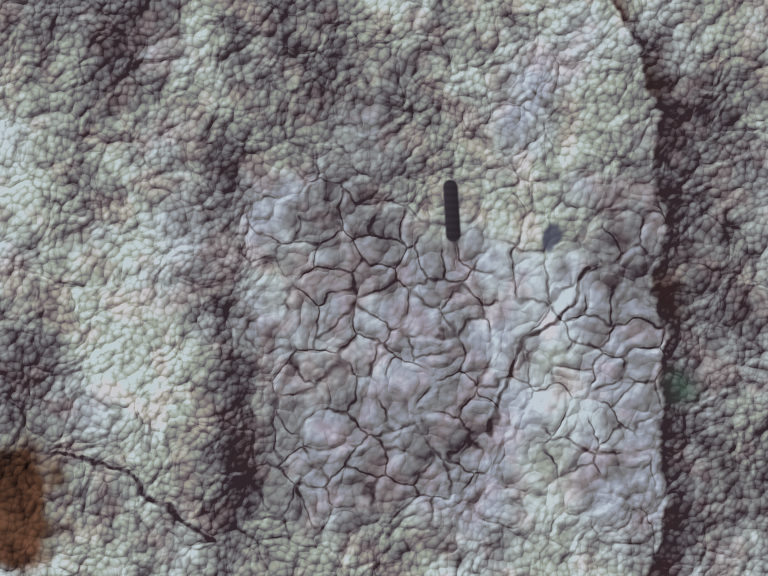
Reproduce this texture procedurally as a Shadertoy shader.

```glsl
const vec3 DEEP  = vec3(0.19, 0.15, 0.17);
const vec3 DUSK  = vec3(0.35, 0.33, 0.35);
const vec3 STONE = vec3(0.47, 0.47, 0.48);
const vec3 LILAC = vec3(0.58, 0.60, 0.66);
const vec3 SAGE  = vec3(0.60, 0.63, 0.58);
const vec3 PALE  = vec3(0.72, 0.77, 0.80);
const vec3 RUST  = vec3(0.30, 0.17, 0.11);
const float PLATE_SCALE = 17.0;
const float KNOB_SCALE  = 36.0;
const float GRAIN_SCALE = 80.0;
const float BASE_TONE   = 0.545;
const float SLOPE_GAIN  = 0.125;
const vec2 LIGHT = vec2(-0.64, 0.77);
const mat2 TURN = mat2(0.8, 0.6, -0.6, 0.8);

// Long cracks as two chains of three points
const vec2 CRACKS[6] = vec2[6](
    vec2(1.02, 0.515), vec2(0.89, 0.385), vec2(0.84, 0.24),
    vec2(0.10, 0.21), vec2(0.24, 0.165), vec2(0.36, 0.055));

vec2 hash2(vec2 p) {
    vec3 q = fract(p.xyx * vec3(0.1031, 0.1030, 0.0973));
    q += dot(q, q.yzx + 33.33);
    return fract((q.xx + q.yz) * q.zy);
}

float noise(vec2 p) {
    vec2 i = floor(p), f = fract(p);
    f = f * f * (3.0 - 2.0 * f);
    return mix(mix(hash2(i).x, hash2(i + vec2(1, 0)).x, f.x),
               mix(hash2(i + vec2(0, 1)).x, hash2(i + vec2(1, 1)).x, f.x), f.y);
}

float fbm(vec2 p) {
    float sum = 0.0, amp = 0.5;
    p = TURN * p;
    for (int i = 0; i < 4; i++) {
        sum += amp * noise(p);
        p = mat2(1.6, 1.2, -1.2, 1.6) * p + 7.3;
        amp *= 0.5;
    }
    return sum / 0.9375;
}

// Distances to the nearest and second nearest cell points
vec2 cells(vec2 p) {
    p = TURN * p + 40.0;
    vec2 base = floor(p), near = vec2(9.0);
    for (int y = -1; y <= 1; y++)
    for (int x = -1; x <= 1; x++) {
        vec2 c = base + vec2(x, y);
        float d = length(c + hash2(c) - p);
        near = d < near.x ? vec2(d, near.x) : vec2(near.x, min(near.y, d));
    }
    return near;
}

vec2 warp(vec2 p) {
    return p + 0.055 * (vec2(fbm(p * 15.0), fbm(p * 15.0 + 31.0)) - 0.5);
}

// Surface height: plates, round knobs, grains and folds
float relief(vec2 p, float crust) {
    vec2 q = warp(p);
    vec2 plate = cells(q * PLATE_SCALE);
    float knob = cells(q * KNOB_SCALE + 5.0).x;
    float grain = cells((p + 0.3 * (q - p)) * GRAIN_SCALE).x;
    return 0.006 * smoothstep(0.0, 0.4, plate.y - plate.x)
         - 0.014 * knob * knob
         - mix(0.0025, 0.0075, crust) * grain * grain
         + 0.050 * fbm(p * 10.0);
}

float segment(vec2 p, vec2 a, vec2 b) {
    vec2 ab = b - a;
    return length(p - a - ab * clamp(dot(p - a, ab) / dot(ab, ab), 0.0, 1.0));
}

float blob(vec2 p, vec2 center, vec2 size) {
    vec2 d = (p - center) / size;
    return exp(-dot(d, d));
}

vec3 toneRamp(float t, vec3 mid) {
    vec3 c = mix(DEEP, DUSK, clamp((t - 0.17) / 0.17, 0.0, 1.0));
    c = mix(c, STONE, clamp((t - 0.34) / 0.13, 0.0, 1.0));
    c = mix(c, mid, clamp((t - 0.47) / 0.14, 0.0, 1.0));
    vec3 top = mix(PALE, mid * 1.25, 0.3);
    return mix(c, top, clamp((t - 0.61) / 0.15, 0.0, 1.2));
}

void mainImage(out vec4 fragColor, in vec2 fragCoord) {
    vec2 p = fragCoord / iResolution.y;
    vec2 q = warp(p);
    float broad = fbm(p * vec2(5.0, 3.2) + 3.0), patchy = fbm(p * 7.0 + 17.0);

    // Regions: smooth cracked plate, right fissure, left valley
    float beyond = q.x - 1.15 + 0.09 * smoothstep(0.8, 1.05, p.y) - 0.03 * (noise(p.yy * 8.0) - 0.5);
    float smoothPlate = smoothstep(0.40, 0.52, q.x) * (1.0 - smoothstep(-0.02, 0.01, beyond))
        * (1.0 - smoothstep(0.58, 0.82, p.y + 0.4 * (patchy - 0.5))) * smoothstep(0.0, 0.2, p.y);
    float crust = 1.0 - smoothPlate;
    float gap = 0.018 + 0.05 * noise(p.yy * 6.0 + 2.0);
    float fissure = smoothstep(-0.006, 0.008, beyond) * exp(-max(beyond, 0.0) / gap);
    float valleyX = (q.x - 0.400 - 0.05 * (noise(p.yy * 5.0) - 0.5)) / 0.045;
    float valley = exp(-valleyX * valleyX) * (1.0 - smoothstep(0.68, 0.85, p.y));

    // Soft side light, crevices between grains and thin cracks
    float stepSize = 0.003;
    float slope = (relief(p, crust) - relief(p + LIGHT * stepSize, crust)) / stepSize;
    vec2 plate = cells(q * PLATE_SCALE);
    float knob = cells(q * KNOB_SCALE + 5.0).x;
    float grain = cells((p + 0.3 * (q - p)) * GRAIN_SCALE).x;
    float crack = (1.0 - smoothstep(0.0, 0.12, plate.y - plate.x))
        * smoothstep(0.38, 0.58, fbm(p * 16.0 + 9.0) + 0.06 * smoothPlate);
    float pathDist = 1.0;
    for (int i = 0; i < 6; i++)
        if (i % 3 < 2) pathDist = min(pathDist, segment(q, CRACKS[i], CRACKS[i + 1]));
    float longCrack = 1.0 - smoothstep(0.001, 0.008, pathDist);

    float tone = BASE_TONE + SLOPE_GAIN * clamp(slope, -1.3, 1.1) + 0.62 * (broad - 0.5);
    tone += 0.30 * (fbm(p * 26.0 + 5.0) - 0.5) + 0.02 * smoothPlate;
    tone -= 0.16 * (knob - 0.4) + mix(0.07, 0.21, crust) * (grain - 0.4);
    tone += 0.09 * blob(p, vec2(0.57, 0.34), vec2(0.14, 0.2));
    tone += 0.10 * (1.0 - smoothstep(0.0, 0.13, segment(q, vec2(0.30, 0.92), vec2(0.14, 0.25))));
    tone += 0.12 * blob(q, vec2(0.13, 0.02), vec2(0.12, 0.04));
    tone -= 0.21 * valley + 0.19 * blob(q, vec2(0.22, 0.9), vec2(0.06, 0.09));
    tone -= 0.13 * blob(q, vec2(0.28, 0.13), vec2(0.13, 0.1));
    tone -= 0.04 * smoothstep(0.0, 0.03, beyond) + 0.44 * fissure * (0.5 + broad);
    tone -= mix(0.10, 0.25, smoothPlate) * crack + 0.34 * longCrack;

    // Mineral tints
    float sage = clamp(0.1 + 0.75 * crust + 2.2 * (patchy - 0.5), 0.0, 1.0);
    vec3 color = toneRamp(tone, mix(LILAC, SAGE, sage));
    color *= mix(vec3(1.0), vec3(1.05, 0.98, 0.98), smoothstep(0.45, 0.75, fbm(p * 24.0)));
    float rust = blob(q, vec2(0.0, 0.12), vec2(0.12, 0.15)) + 0.7 * (fbm(p * 20.0) - 0.5);
    rust = smoothstep(0.35, 0.75, rust);
    color = mix(color, RUST * (0.1 + 1.5 * tone), 0.85 * rust);
    color = mix(color, RUST * (0.5 + tone), 0.5 * fissure * smoothstep(0.4, 0.65, patchy));
    color = mix(color, vec3(0.25, 0.43, 0.34), 0.4 * blob(q, vec2(1.18, 0.33), vec2(0.025)));
    color = mix(color, vec3(0.28, 0.29, 0.36), 0.8 * smoothstep(0.3, 0.7, blob(q, vec2(0.967, 0.59), vec2(0.02, 0.03))));

    // Small ribbed dark grub
    float grub = segment(p, vec2(0.782, 0.675), vec2(0.787, 0.593)) - 0.012;
    float ribs = 0.95 + 0.06 * sin(p.y * 520.0);
    vec3 grubColor = vec3(0.20, 0.18, 0.21) * ribs * (1.0 - 12.0 * (p.x - 0.785));
    color = mix(color, grubColor, 1.0 - smoothstep(-0.002, 0.003, grub));

    fragColor = vec4(clamp(color, 0.0, 1.0), 1.0);
}
```
